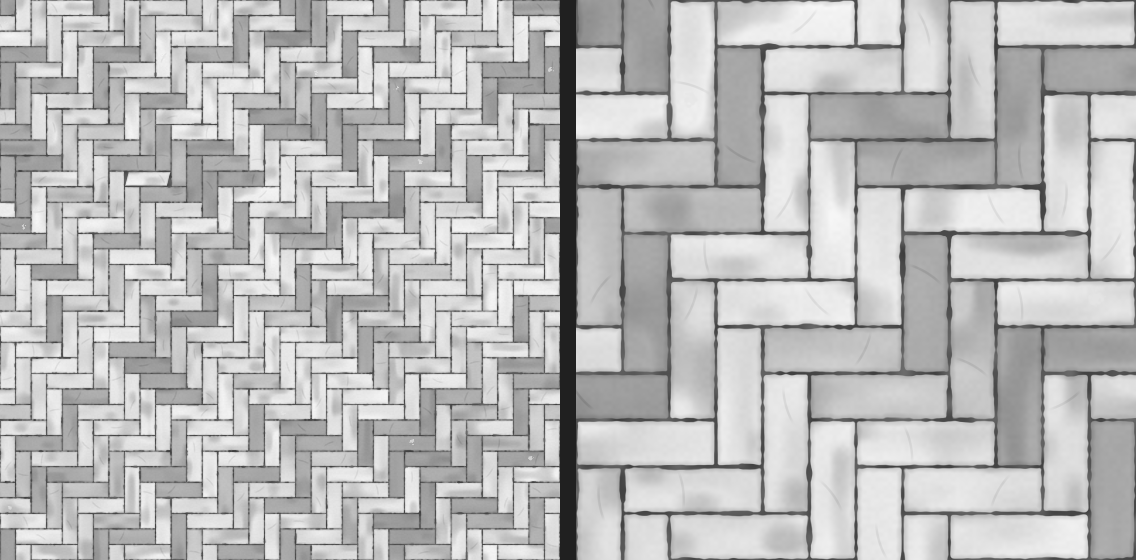
Left: the whole. Right: its middle third, enlarged.
Reproduce this texture procedurally as a WebGL 1 fragment shader.

```glsl
precision highp float;

// Grey herringbone paving of 3:1 bricks on a 36 by 36 cell grid (six repeats
// each way). Each cell finds its brick from its diagonal index; the brick is a
// ragged rounded box with its own tone, smudges, scratches and chips.

uniform vec2 u_resolution;

const float CELLS = 36.0;
const float REPEAT = 6.0;
const float BRICK_LENGTH = 3.0;
const vec2 LOOSE_BRICK = vec2(8.0, 11.0);

float hash(vec2 p) {
  return fract(sin(dot(p, vec2(127.1, 311.7))) * 43758.5453);
}

float noise(vec2 p) {
  vec2 i = floor(p);
  vec2 f = fract(p);
  f = f * f * (3.0 - 2.0 * f);
  float low = mix(hash(i), hash(i + vec2(1.0, 0.0)), f.x);
  float high = mix(hash(i + vec2(0.0, 1.0)), hash(i + vec2(1.0, 1.0)), f.x);
  return mix(low, high, f.y);
}

float roundedBox(vec2 p, vec2 halfSize, float radius) {
  vec2 q = abs(p) - halfSize + radius;
  return length(max(q, 0.0)) + min(max(q.x, q.y), 0.0) - radius;
}

// xy: position along and across the brick; zw: its first cell
vec4 herringbone(vec2 grid) {
  vec2 cell = floor(grid);
  vec2 f = fract(grid);
  float diagonal = mod(cell.x - cell.y + 0.5, REPEAT) - 0.5;
  if (diagonal > 2.5) {
    float along = diagonal - BRICK_LENGTH;
    return vec4(along + f.x, f.y, cell.x - along, cell.y);
  }
  float along = 2.0 - diagonal;
  return vec4(along + f.y, f.x, cell.x, cell.y - along);
}

// Three families of grey: dark, middle and light
float brickTone(vec2 id) {
  float pick = hash(id + 3.7);
  float vary = hash(id + 19.3);
  if (pick < 0.25) return 0.62 + 0.07 * vary;
  if (pick < 0.36) return 0.73 + 0.07 * vary;
  return 0.85 + 0.07 * vary;
}

// Soft streaks running along the brick, with a dull end and a bright patch
float smudges(vec2 p, vec2 id) {
  vec2 offset = 40.0 * vec2(hash(id + 5.1), hash(id + 8.6));
  float dull = smoothstep(0.5, 0.95, noise(p * vec2(0.9, 1.6) + offset));
  float bright = noise(p * vec2(0.7, 2.0) + offset.yx + 7.0);
  return 0.09 * (bright - 0.45) - 0.14 * dull;
}

// A fine slanted scratch on some bricks
float scratch(vec2 p, vec2 id, float pixel) {
  float angle = 6.2832 * hash(id + 31.0);
  vec2 q = p - vec2(0.5 + 2.0 * hash(id + 32.0), 0.5);
  vec2 dir = vec2(cos(angle), sin(angle));
  float across = abs(dot(q, vec2(-dir.y, dir.x)) + 0.3 * dot(q, q));
  float line = 1.0 - smoothstep(0.01, 0.02 + pixel, across);
  float ends = 1.0 - smoothstep(0.2, 0.45, abs(dot(q, dir)));
  return line * ends * step(0.5, hash(id + 33.0));
}

// A small pale crumbly patch on a few bricks
float paleChip(vec2 p, vec2 id) {
  vec2 center = vec2(0.3 + 2.4 * hash(id + 41.0), 0.25 + 0.5 * hash(id + 42.0));
  float ragged = length(p - center) + 0.25 * (noise(p * 14.0) - 0.5);
  return (1.0 - smoothstep(0.06, 0.15, ragged)) * step(0.94, hash(id + 43.0));
}

// Signed distance to the brick, with worn joints of uneven width
float brickDistance(vec2 p, vec2 grid, float loose) {
  float worn = smoothstep(0.68, 0.9, noise(grid * 2.3));
  float gap = 0.032 + 0.03 * worn;
  vec2 halfSize = mix(vec2(1.5, 0.5) - gap, vec2(1.34, 0.43), loose);
  p.x -= loose * 0.26 * (0.5 - p.y);
  float rough = 0.035 * (noise(grid * 8.0) - 0.5);
  return roundedBox(p - vec2(1.5, 0.5), halfSize, 0.05 * (1.0 - loose))
    + rough * (1.0 - 0.7 * loose);
}

void main() {
  vec2 uv = gl_FragCoord.xy / u_resolution;
  vec2 grid = vec2(uv.x, 1.0 - uv.y) * CELLS;
  float pixel = CELLS / min(u_resolution.x, u_resolution.y);

  vec4 brick = herringbone(grid);
  vec2 p = brick.xy;
  vec2 id = mod(brick.zw + 0.5, CELLS) - 0.5;
  id = floor(id + 0.5);
  float loose = 1.0 - step(0.5, distance(id, LOOSE_BRICK));

  // Brick face
  float d = brickDistance(p, grid, loose);
  float face = mix(brickTone(id), 0.93, loose);
  face += smudges(p, id) * mix(0.5, 1.0, smoothstep(0.66, 0.84, face));
  face *= mix(0.9, 1.0, smoothstep(0.0, 0.12, -d));
  face += 0.02 * (noise(grid * 11.0) - 0.5);
  face -= 0.06 * scratch(p, id, pixel);
  face = mix(face, 0.9, 0.7 * paleChip(p, id));

  // Dark joint
  float joint = 0.24 + 0.18 * noise(grid * 3.1 + 9.0);
  float softness = max(0.6 * pixel, 0.018);
  float grey = mix(face, joint, smoothstep(-softness, softness, d));
  gl_FragColor = vec4(vec3(clamp(grey, 0.0, 1.0)), 1.0);
}
```
